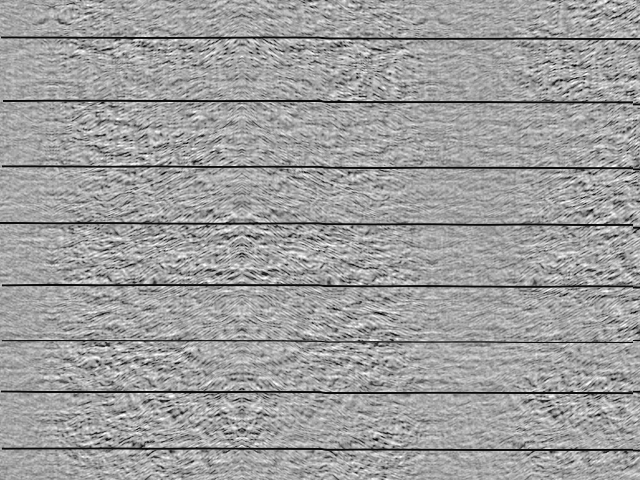
Reproduce this texture procedurally as a Shadertoy shader.

```glsl
// Nine rough grey boards of uneven height, parted by thin black joints.
// Gritty value noise is lit as a relief; its grain is folded about upright
// creases, and the roughness varies across the wall and from board to board.

const int JOINTS = 8;
const float CREASE_X = 0.504;
const float FOLD_WIDTH = 0.396;
const vec3 STONE = vec3(0.648);
const vec3 JOINT_COLOUR = vec3(0.035);

float hash(vec2 p) {
    return fract(sin(dot(p, vec2(127.1, 311.7))) * 43758.5453);
}

float valueNoise(vec2 p) {
    vec2 cell = floor(p), f = fract(p);
    f = f * f * (3.0 - 2.0 * f);
    float low = mix(hash(cell), hash(cell + vec2(1.0, 0.0)), f.x);
    float high = mix(hash(cell + vec2(0.0, 1.0)), hash(cell + 1.0), f.x);
    return mix(low, high, f.y);
}

// Three octaves, each turned a little so that no lattice shows
float reliefHeight(vec2 p) {
    float sum = 0.0, weight = 0.42;
    p *= vec2(46.0, 76.0);
    for (int i = 0; i < 3; i++) {
        sum += weight * valueNoise(p);
        p = mat2(1.96, 0.4, -0.4, 1.96) * p + 17.3;
        weight *= 0.76;
    }
    return sum;
}

// Mirrors x about the creases and tilts the grain away from them
vec2 foldGrain(vec2 p) {
    float d = abs(p.x - CREASE_X);
    d = FOLD_WIDTH - abs(d - FOLD_WIDTH);
    return vec2(d, p.y + 0.46 * d - 0.4 * d * d);
}

// Bends the grain irregularly
vec2 warp(vec2 p) {
    vec2 q = p * vec2(22.0, 30.0);
    return p + 0.014 * (vec2(valueNoise(q), valueNoise(q + 41.0)) - 0.5);
}

// Calm at the left edge and in a wide band right of the middle
float roughness(vec2 p, float board) {
    float band = smoothstep(0.80, 0.92, p.x) * (1.0 - smoothstep(1.02, 1.16, p.x));
    float wall = smoothstep(0.04, 0.20, p.x) * (1.0 - 0.85 * band);
    float patches = valueNoise(vec2(p.x * 5.0 + board * 9.7, p.y * 12.0));
    return wall * mix(0.45, 1.1, smoothstep(0.12, 0.65, patches));
}

// Slope of the relief toward a light above and to the left
float reliefLight(vec2 p) {
    return reliefHeight(p) - reliefHeight(p + vec2(-0.0024, 0.0034));
}

// Long level scratches
float scratchLight(vec2 p) {
    vec2 q = p * vec2(20.0, 150.0);
    return valueNoise(q) - valueNoise(q + vec2(0.0, 0.7));
}

// Joint height with a slight droop, a step at mid-wall and a broken right end
float jointHeight(float base, float x, float seed) {
    float droop = 0.001 * x + 0.0018 * smoothstep(0.662, 0.682, x);
    float brokenEnd = step(1.318, x) * (hash(vec2(seed, 4.0)) - 0.5) * 0.012;
    float waver = 0.0012 * (valueNoise(vec2(x * 9.0, seed * 5.0)) - 0.5);
    return base - droop + brokenEnd + waver;
}

float lineMask(float dist, float halfWidth, float pixel) {
    return 1.0 - smoothstep(halfWidth - 0.5 * pixel, halfWidth + 0.5 * pixel, dist);
}

void mainImage(out vec4 fragColor, in vec2 fragCoord) {
    vec2 p = fragCoord / iResolution.xy * vec2(4.0 / 3.0, 1.0);
    float pixel = 1.0 / iResolution.y;
    float joints[JOINTS] = float[JOINTS](
        0.066, 0.184, 0.290, 0.406, 0.535, 0.653, 0.790, 0.922);

    // Joints, and the number of the board between them
    float board = 0.0, joint = 0.0;
    for (int i = 0; i < JOINTS; i++) {
        float seed = float(i);
        float y = jointHeight(joints[i], p.x, seed);
        float halfWidth = i == 2 ? 0.0012 : 0.0020;
        float start = step(0.006 * hash(vec2(seed, 8.0)), p.x);
        joint = max(joint, start * lineMask(abs(p.y - y), halfWidth, pixel));
        board += step(y, p.y);
    }

    // Lit stone, with softer highlights than shadows
    vec2 grain = warp(foldGrain(p)) + vec2(0.0, board * 3.7);
    float rough = roughness(p, board);
    float light = reliefLight(grain);
    float scratchAmount = 0.05 + 0.10 * hash(vec2(board, 2.0));
    float shade = light * mix(0.45, 1.15, rough);
    shade *= shade > 0.0 ? 0.85 : 1.0;
    shade += scratchAmount * scratchLight(p + vec2(board, 0.0));
    shade -= 0.16 * rough * smoothstep(0.10, 0.24, -light);

    // Grit and faint cloudiness
    shade += 0.15 * (valueNoise(p * vec2(290.0, 310.0)) - 0.5);
    shade += 0.03 * (1.0 - rough) * (valueNoise(p * vec2(4.0, 9.0)) - 0.3);

    vec3 colour = mix(STONE + shade, JOINT_COLOUR, joint);
    fragColor = vec4(clamp(colour, 0.0, 1.0), 1.0);
}
```
